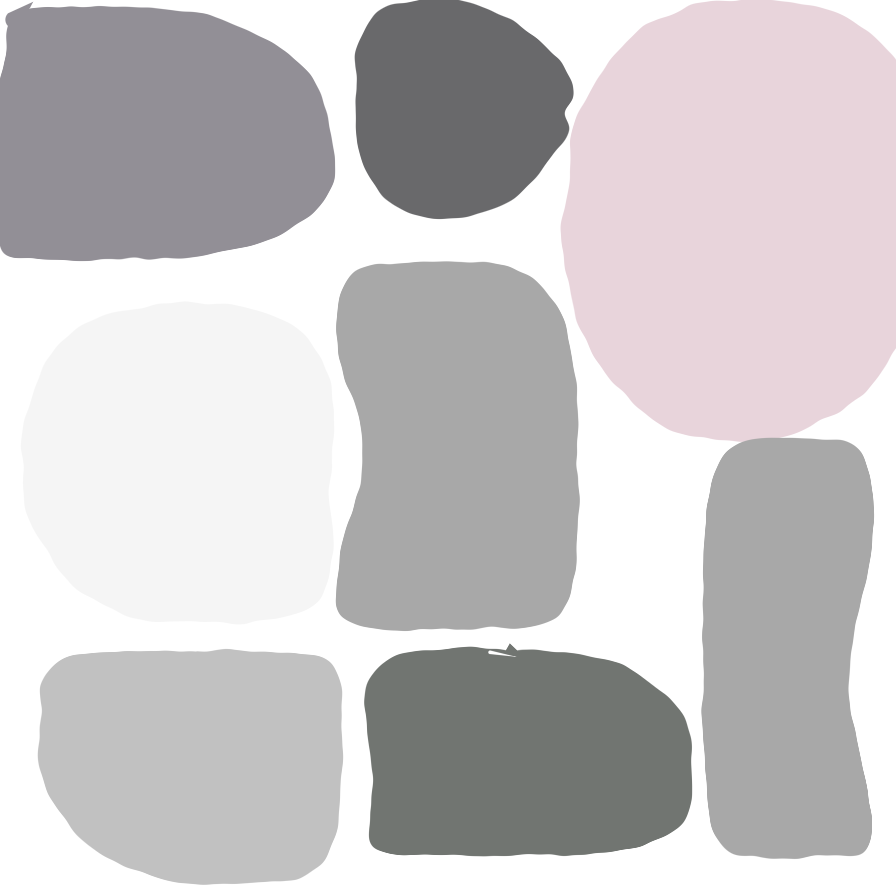
A Shadertoy shader for this background:

```glsl
// Flat, hand-cut blobs in greys and dusty pink scattered over white paper.
// Each blob is a superellipse with its own reach per side and squareness per
// corner, one soft dent in a flank, and an edge roughened by gradient noise.

const vec3 PAPER    = vec3(1.0);
const vec3 MAUVE    = vec3(0.573, 0.561, 0.588);
const vec3 CHARCOAL = vec3(0.412, 0.412, 0.420);
const vec3 PINK     = vec3(0.910, 0.831, 0.859);
const vec3 MIST     = vec3(0.961);
const vec3 GREY     = vec3(0.659);
const vec3 SILVER   = vec3(0.757);
const vec3 MOSS     = vec3(0.443, 0.459, 0.443);

// Pseudo-random gradient direction for a lattice cell
vec2 hashGradient(vec2 cell) {
    vec2 h = vec2(dot(cell, vec2(127.1, 311.7)), dot(cell, vec2(269.5, 183.3)));
    return 2.0 * fract(sin(h) * 43758.5) - 1.0;
}

float gradientNoise(vec2 p) {
    vec2 i = floor(p), f = fract(p);
    vec2 u = f * f * f * (f * (f * 6.0 - 15.0) + 10.0);
    vec2 e = vec2(0.0, 1.0);
    float low  = mix(dot(hashGradient(i), f),
                     dot(hashGradient(i + e.yx), f - e.yx), u.x);
    float high = mix(dot(hashGradient(i + e.xy), f - e.xy),
                     dot(hashGradient(i + e.yy), f - e.yy), u.x);
    return mix(low, high, u.y);
}

// Signed wobble of a scissor-cut edge, in canvas units
float cutEdge(vec2 uv) {
    return 0.006 * gradientNoise(uv * 17.0) + 0.003 * gradientNoise(uv * 41.0);
}

// Radial distance to a blob.
// reach:  left, right, bottom, top extents from the centre
// square: exponents for top-left, top-right, bottom-left, bottom-right
// dent:   height, width, depth (negative dents the left flank)
float blob(vec2 uv, vec2 centre, vec4 reach, vec4 square, vec3 dent) {
    vec2 p = uv - centre;
    float t = (uv.y - dent.x) / dent.y;
    float depth = dent.z * exp(-t * t);
    reach.xy -= vec2(max(-depth, 0.0), max(depth, 0.0));

    vec2 extent = vec2(p.x < 0.0 ? reach.x : reach.y,
                       p.y < 0.0 ? reach.z : reach.w);
    vec2 corner = p.y < 0.0 ? square.zw : square.xy;
    float n = p.x < 0.0 ? corner.x : corner.y;
    vec2 q = pow(max(abs(p) / extent, 1e-4), vec2(n));
    float gauge = pow(q.x + q.y, 1.0 / n);
    return length(p) * (1.0 - 1.0 / max(gauge, 1e-4));
}

// Distance to a sliver that narrows from a to a point at b
float sliver(vec2 uv, vec2 a, vec2 b, float width) {
    vec2 pa = uv - a, ba = b - a;
    float h = clamp(dot(pa, ba) / dot(ba, ba), 0.0, 1.0);
    return length(pa - ba * h) - width * (1.0 - h);
}

// Lay one flat colour over the paper with a smooth edge
void paint(inout vec3 col, vec3 ink, float d, float pixel) {
    col = mix(col, ink, 1.0 - smoothstep(-0.7 * pixel, 0.7 * pixel, d));
}

void mainImage(out vec4 fragColor, in vec2 fragCoord) {
    vec2 uv = fragCoord / iResolution.xy;
    float px = 1.0 / min(iResolution.x, iResolution.y);
    float rough = cutEdge(uv);
    vec3 col = PAPER;
    float d;

    // Top row
    d = blob(uv, vec2(0.150, 0.814), vec4(0.154, 0.225, 0.104, 0.178),
             vec4(10.0, 2.25, 14.0, 2.1), vec3(0.948, 0.045, -0.010));
    d = min(d + rough, sliver(uv, vec2(0.016, 0.978), vec2(0.037, 0.998), 0.010));
    paint(col, MAUVE, d, px);
    d = blob(uv, vec2(0.501, 0.889), vec4(0.104, 0.141, 0.132, 0.111),
             vec4(3.8, 1.7, 2.7, 1.8), vec3(0.875, 0.013, 0.012));
    paint(col, CHARCOAL, d + rough, px);
    d = blob(uv, vec2(0.820, 0.753), vec4(0.194, 0.215, 0.247, 0.247),
             vec4(2.15, 2.9, 2.1, 2.1), vec3(0.792, 0.033, -0.007));
    paint(col, PINK, d + rough, px);

    // Middle row
    d = blob(uv, vec2(0.198, 0.479), vec4(0.173, 0.178, 0.173, 0.182),
             vec4(2.4, 3.1, 2.1, 4.8), vec3(0.453, 0.058, 0.007));
    paint(col, MIST, d + rough, px);
    d = blob(uv, vec2(0.508, 0.492), vec4(0.138, 0.137, 0.194, 0.216),
             vec4(6.0, 3.0, 8.0, 5.5), vec3(0.492, 0.094, -0.036));
    paint(col, GREY, d + rough, px);
    d = blob(uv, vec2(0.880, 0.271), vec4(0.095, 0.098, 0.228, 0.240),
             vec4(4.5, 6.0, 5.0, 9.0), vec3(0.238, 0.111, 0.031));
    paint(col, GREY, d + rough, px);

    // Bottom row, each with a thin nick along its top edge
    d = blob(uv, vec2(0.247, 0.160), vec4(0.202, 0.135, 0.147, 0.113),
             vec4(6.5, 6.0, 2.1, 4.0), vec3(0.160, 0.100, 0.0));
    paint(col, SILVER, d + rough, px);
    paint(col, PAPER, sliver(uv, vec2(0.182, 0.277), vec2(0.219, 0.273), 0.002), px);
    d = blob(uv, vec2(0.573, 0.147), vec4(0.171, 0.201, 0.101, 0.130),
             vec4(5.0, 2.25, 12.0, 3.6), vec3(0.115, 0.091, -0.014));
    d = min(d + rough, sliver(uv, vec2(0.571, 0.268), vec2(0.569, 0.282), 0.011));
    paint(col, MOSS, d, px);
    paint(col, PAPER, sliver(uv, vec2(0.547, 0.272), vec2(0.576, 0.267), 0.002), px);

    fragColor = vec4(col, 1.0);
}
```
